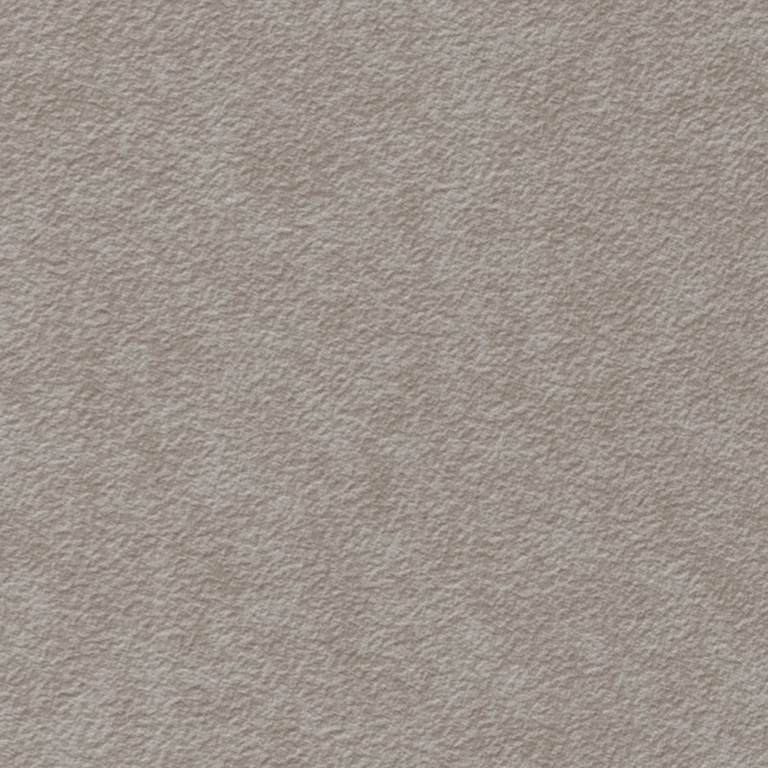
A Shadertoy shader for this texture:

```glsl
// Rough stucco wall: short crisp flakes in raking light, gathered in faint pale clumps.

vec2 randomGradient(ivec2 cell) {
    uvec2 q = uvec2(cell + 4096) * uvec2(1597u, 3812u) + 77u;
    uint h = (q.x ^ (q.y * 2741u)) * 668265u;
    h = (h ^ (h >> 15)) * 739397u;
    h ^= h >> 13;
    float angle = 6.2832 * float(h & 65535u) / 65536.0;
    return vec2(cos(angle), sin(angle));
}

float gradientNoise(vec2 p) {
    ivec2 i = ivec2(floor(p));
    vec2 f = fract(p);
    vec2 u = f * f * f * (f * (f * 6.0 - 15.0) + 10.0);
    float a = dot(randomGradient(i), f);
    float b = dot(randomGradient(i + ivec2(1, 0)), f - vec2(1, 0));
    float c = dot(randomGradient(i + ivec2(0, 1)), f - vec2(0, 1));
    float d = dot(randomGradient(i + ivec2(1, 1)), f - vec2(1, 1));
    return mix(mix(a, b, u.x), mix(c, d, u.x), u.y);
}

// Height of the plaster: each octave is turned differently so ridges break up
float plasterHeight(vec2 p) {
    float height = 0.0;
    float amplitude = 1.0;
    vec2 frequency = vec2(74.0, 98.0);
    for (int octave = 0; octave < 3; octave++) {
        float tilt = 0.42 - 0.3 * float(octave);
        vec2 q = mat2(cos(tilt), -sin(tilt), sin(tilt), cos(tilt)) * p;
        height += amplitude * gradientNoise(q * frequency + 17.3 * float(octave));
        frequency *= 1.75;
        amplitude *= 0.66;
    }
    return height;
}

void mainImage(out vec4 fragColor, in vec2 fragCoord) {
    vec2 uv = fragCoord / iResolution.y;

    // Grains get slightly finer towards the right
    vec2 p = uv + vec2(0.12 * uv.x * uv.x, 0.0);

    // Relief lit from above and a little from the left
    float height = plasterHeight(p);
    float relief = height - plasterHeight(p + vec2(-0.0012, 0.0030));

    // Clumps of pale grains, from broad to small
    float clumps = 0.5 * gradientNoise(uv * 4.0 + 5.2)
                 + 0.7 * gradientNoise(uv * 12.0 + 9.1)
                 + 0.9 * gradientNoise(uv * 24.0 + 2.6)
                 + 0.9 * gradientNoise(uv * 43.0 + 7.4);

    // Flat-topped flakes with crisp rims stand on the brown ground
    float flake = smoothstep(-0.10, 0.16, height + 0.25 * clumps - 0.03) - 0.47;

    // Scattered deep pits
    float pit = smoothstep(0.27, 0.55, gradientNoise(p * vec2(58.0, 76.0) + 41.3));

    float shade = 0.125 * relief + 0.036 * flake + 0.026 * clumps;
    shade += 0.014 * (0.5 - uv.x) + 0.003 - 0.035 * pit;
    shade = clamp(shade, -0.18, 0.16);

    // Brown in the hollows, greyer on the flakes
    vec3 color = vec3(0.613, 0.580, 0.549) + shade * vec3(0.98, 1.04, 1.07);
    color += (0.014 * flake + 0.006 * clumps) * vec3(-0.6, 0.1, 0.7);

    fragColor = vec4(color, 1.0);
}
```
